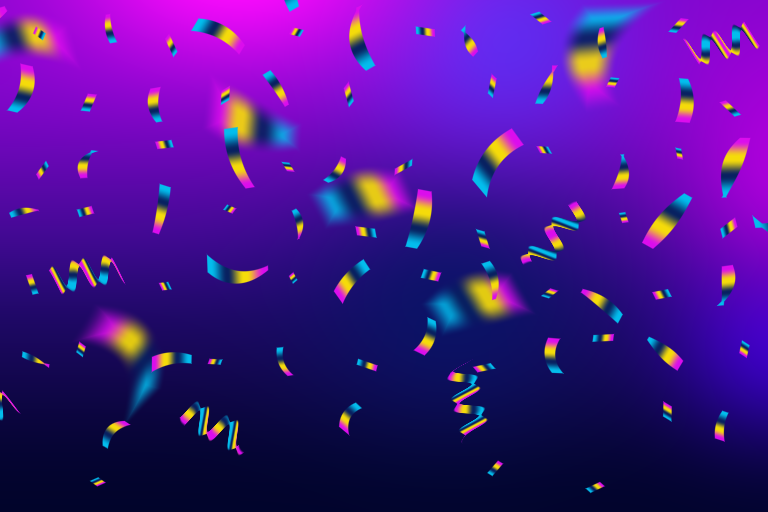
Reproduce this background procedurally as a Shadertoy shader.

```glsl
// Striped foil confetti and curled streamers falling over a violet-to-navy glow.

const vec3 NIGHT   = vec3(0.005, 0.015, 0.17);
const vec3 INDIGO  = vec3(0.17, 0.04, 0.50);
const vec3 VIOLET  = vec3(0.51, 0.02, 0.80);
const vec3 FUCHSIA = vec3(1.00, 0.04, 1.00);
const vec3 AZURE   = vec3(0.33, 0.19, 0.95);
const vec3 PLUM    = vec3(0.68, 0.00, 0.86);
const vec3 COBALT  = vec3(0.22, 0.00, 0.82);
const vec3 DEEP    = vec3(0.03, 0.08, 0.40);

const vec3 FOIL_CYAN = vec3(0.01, 0.74, 0.93);
const vec3 FOIL_NAVY = vec3(0.03, 0.13, 0.38);
const vec3 FOIL_GOLD = vec3(0.96, 0.86, 0.04);
const vec3 FOIL_PINK = vec3(0.86, 0.05, 0.93);

const float CELL = 0.125;        // grid spacing, in canvas heights
const float JITTER = 0.5;        // scatter inside a cell
const float COIL_SHARE = 0.16;   // share of long pieces that curl
const int BLURRED_COUNT = 6;
const float BLUR = 0.022;
const float TAU = 6.2831853;

struct Ribbon {
    float reach;    // half of the length
    float width;    // half of the width
    float bend;     // parabolic curvature
    float wave;     // sideways swing of a coil
    float turns;    // phase of the swing per half length
    float twist;    // how fast the strip turns edge-on
    float phase;
    float skew;     // slant of the cut ends
    float cycles;   // repeats of the foil gradient
};

vec4 hash4(vec2 p) {
    vec4 n = vec4(dot(p, vec2(127.1, 311.7)), dot(p, vec2(269.5, 183.3)),
                  dot(p, vec2(419.2, 371.9)), dot(p, vec2(97.3, 157.1)));
    return fract(sin(n) * 43758.5);
}

vec2 rotate(vec2 p, float a) {
    float c = cos(a), s = sin(a);
    return vec2(c * p.x + s * p.y, c * p.y - s * p.x);
}

float glow(vec2 uv, vec2 centre, vec2 radius) {
    vec2 d = (uv - centre) / radius;
    return exp(-dot(d, d));
}

vec3 backdrop(vec2 uv) {
    vec3 col = mix(NIGHT, INDIGO, smoothstep(0.0, 0.6, uv.y));
    col = mix(col, VIOLET, smoothstep(0.35, 0.9, uv.y));
    col = mix(col, DEEP, 0.85 * glow(uv, vec2(0.59, 0.40), vec2(0.19, 0.24)));
    col = mix(col, AZURE, 0.9 * glow(uv, vec2(0.65, 0.93), vec2(0.17, 0.22)));
    col = mix(col, COBALT, 0.9 * glow(uv, vec2(1.02, 0.34), vec2(0.14, 0.19)));
    col = mix(col, PLUM, glow(uv, vec2(1.03, 0.69), vec2(0.15, 0.25)));
    return mix(col, FUCHSIA, glow(uv, vec2(0.31, 1.06), vec2(0.23, 0.19)));
}

vec3 foil(float t) {
    vec3 col = mix(FOIL_CYAN, FOIL_NAVY, smoothstep(0.06, 0.34, t));
    col = mix(col, FOIL_GOLD, smoothstep(0.35, 0.62, t));
    return mix(col, FOIL_PINK, smoothstep(0.66, 0.94, t));
}

// Colour and coverage of one strip lying along the x axis.
vec4 ribbon(vec2 q, Ribbon r, float soft) {
    float t = q.x / r.reach;
    float swing = r.turns * t + r.phase;
    float across = q.y - r.bend * r.reach * t * t - r.wave * sin(swing);
    float slope = 2.0 * r.bend * t + r.wave * r.turns / r.reach * cos(swing);
    float width = r.width * mix(0.18, 1.0, abs(cos(r.twist * t + r.phase)));
    float side = abs(across) * inversesqrt(1.0 + slope * slope) - width;
    float along = q.x + r.skew * across;
    float tip = (abs(along) - r.reach) * inversesqrt(1.0 + r.skew * r.skew);
    float s = clamp(0.5 + 0.5 * along / r.reach, 0.0, 1.0);
    float tone = abs(mod(s * r.cycles, 2.0) - 1.0);
    return vec4(foil(tone), smoothstep(soft, -soft, max(side, tip)));
}

// Long strips and small chips alternate like a checkerboard.
Ribbon makePiece(bool isLong, vec4 h) {
    if (!isLong)
        return Ribbon(mix(0.008, 0.021, h.x), mix(0.005, 0.009, h.y), 0.0, 0.0, 0.0,
                      0.0, 0.0, 1.6 * h.z - 0.8, 1.0);
    if (h.w < COIL_SHARE)
        return Ribbon(mix(0.06, 0.085, h.x), 0.012, 0.12 * (h.y - 0.5), 0.018, TAU,
                      TAU, TAU * h.z, 0.5, 4.0);
    float reach = mix(0.028, 0.066, h.x * h.x);
    return Ribbon(reach, reach * mix(0.2, 0.36, h.y), 0.9 * (h.z - 0.5), 0.0, 0.0,
                  1.5 * h.w, 1.6 * (h.y - 0.5), 0.8 * (h.w - 0.5), 1.0);
}

void mainImage(out vec4 fragColor, in vec2 fragCoord) {
    vec2 p = fragCoord / iResolution.y;
    float edge = 0.8 / iResolution.y;
    vec3 col = backdrop(fragCoord / iResolution.xy);

    // Large out-of-focus strips
    for (int i = 0; i < BLURRED_COUNT; i++) {
        float k = float(i);
        vec4 h = hash4(vec2(k, 7.0));
        vec2 centre = vec2(0.05 + 0.22 * k, 0.6 + 0.33 * cos(2.6 * k));
        Ribbon r = Ribbon(mix(0.07, 0.10, h.x), mix(0.026, 0.038, h.y), h.z - 0.5,
                          0.0, 0.0, 0.9, h.w - 0.5, 0.3, 1.0);
        vec4 piece = ribbon(rotate(p - centre, TAU * h.w), r, BLUR);
        col = mix(col, piece.rgb, 0.92 * piece.a);
    }

    // Sharp confetti, thinning out toward the floor
    vec2 home = floor(p / CELL);
    for (int j = -1; j <= 1; j++)
    for (int i = -1; i <= 1; i++) {
        vec2 id = home + vec2(i, j);
        vec4 place = hash4(id + 3.0);
        vec2 centre = (id + 0.5 + JITTER * (place.xy - 0.5)) * CELL;
        if (place.z > 0.95 * smoothstep(-0.02, 0.36, centre.y)) continue;
        bool isLong = mod(id.x + id.y, 2.0) < 0.5;
        Ribbon r = makePiece(isLong, hash4(id + 41.0));
        vec4 piece = ribbon(rotate(p - centre, TAU * place.w), r, edge);
        col = mix(col, piece.rgb, piece.a);
    }
    fragColor = vec4(col, 1.0);
}
```
